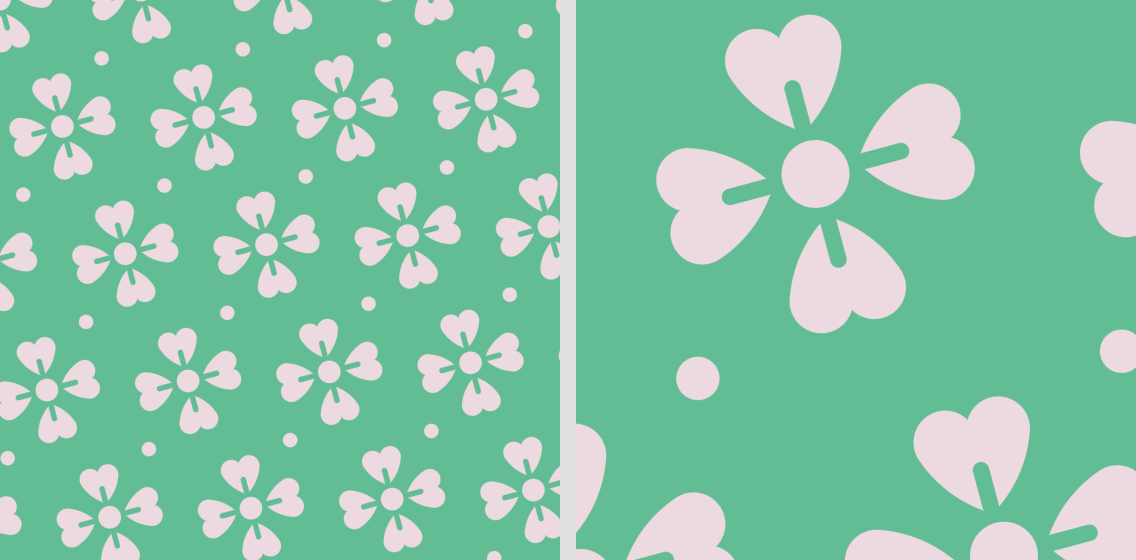
Left: the whole. Right: its middle third, enlarged.
A WebGL 1 fragment shader for this pattern:

```glsl
precision highp float;

uniform vec2 u_resolution;

const vec3 GREEN = vec3(0.39, 0.74, 0.58);
const vec3 BLUSH = vec3(0.93, 0.853, 0.88);

// Skewed lattice on which the flowers sit
const vec2 STEP_ACROSS = vec2(0.2522, 0.0162);
const vec2 STEP_DOWN = vec2(0.1122, -0.2272);
const vec2 FLOWER_ORIGIN = vec2(0.2237, 0.5469);
const float FLOWER_TILT = 0.262;

float cross2(vec2 a, vec2 b) {
  return a.x * b.y - a.y * b.x;
}

vec2 rotate(vec2 p, float angle) {
  float c = cos(angle);
  float s = sin(angle);
  return vec2(c * p.x - s * p.y, s * p.x + c * p.y);
}

// Offset from the centre of the lattice cell holding p
vec2 latticeCell(vec2 p, vec2 a, vec2 b) {
  vec2 index = floor(vec2(cross2(p, b), cross2(a, p)) / cross2(a, b) + 0.5);
  return p - index.x * a - index.y * b;
}

float disc(vec2 p, float radius) {
  return length(p) - radius;
}

float capsule(vec2 p, float from, float to, float radius) {
  return length(p - vec2(0.0, clamp(p.y, from, to))) - radius;
}

// Right half of a heart: a round lobe joined smoothly to a long side arc
float heart(vec2 p, vec2 tip, vec2 lobe, float lobeRadius, float sideRadius) {
  vec2 axis = lobe - tip;
  float span = length(axis);
  axis /= span;
  float inner = sideRadius - lobeRadius;
  float along = (sideRadius * sideRadius - inner * inner + span * span) / (2.0 * span);
  float aside = sqrt(sideRadius * sideRadius - along * along);
  vec2 sideCentre = tip + along * axis + aside * vec2(-axis.y, axis.x);
  float onLobe = cross2(lobe - sideCentre, p - sideCentre);
  return onLobe > 0.0 ? disc(p - lobe, lobeRadius) : disc(p - sideCentre, sideRadius);
}

// Four slotted hearts around a central disc
float flower(vec2 p, float tilt) {
  vec2 q = abs(rotate(p, -tilt));
  vec2 petal = vec2(min(q.x, q.y), max(q.x, q.y));
  float shape = heart(petal, vec2(0.0, 0.026), vec2(0.0163, 0.0742), 0.0189, 0.078);
  float slot = capsule(petal, 0.0, 0.0527, 0.0049);
  return min(max(shape, -slot), disc(p, 0.0202));
}

float coverage(float dist, float pixel) {
  return 1.0 - smoothstep(-0.8 * pixel, 0.8 * pixel, dist);
}

void main() {
  vec2 uv = gl_FragCoord.xy / u_resolution;
  float pixel = 1.0 / min(u_resolution.x, u_resolution.y);
  vec2 p = uv - FLOWER_ORIGIN;

  // Dots lie halfway between diagonal neighbours
  vec2 dotOffset = 0.5 * (STEP_DOWN - STEP_ACROSS);
  float blossom = flower(latticeCell(p, STEP_ACROSS, STEP_DOWN), FLOWER_TILT);
  float spot = disc(latticeCell(p - dotOffset, STEP_ACROSS, STEP_DOWN), 0.0129);

  float ink = coverage(min(blossom, spot), pixel);
  gl_FragColor = vec4(mix(GREEN, BLUSH, ink), 1.0);
}
```
